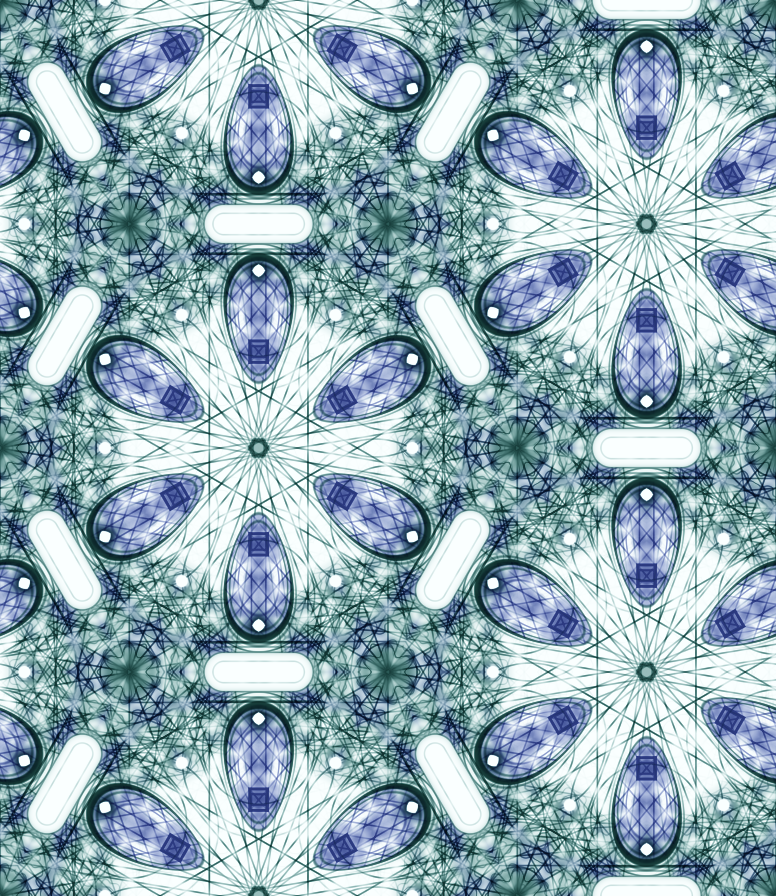
Give the GLSL for this pattern, as a WebGL 2 fragment shader.

```glsl
#version 300 es
precision highp float;
uniform vec2 u_resolution;
out vec4 outColor;

#define ROWS 2.0
#define HAIRLINE 0.0014
#define BOLD 0.0042
#define WEB_LINES 8
#define WASH 0.34
#define FRAY 1.5
#define GRAIN 36.0
#define PAPER vec3(0.98, 1.0, 1.0)
#define TEAL_ABSORB vec3(1.10, 0.66, 0.68)
#define BLUE_ABSORB vec3(0.92, 0.78, 0.36)

const float PI = 3.14159265;
const vec2 CORNER = vec2(0.5, 0.288675);
const vec2 PEARL = vec2(0.297, 0.1715);
const mat2 TURN60 = mat2(0.5, 0.866025, -0.866025, 0.5);
float pixel;

vec2 hashGradient(vec2 cell) {
    float h = fract(sin(dot(cell, vec2(127.1, 311.7))) * 43758.5);
    return vec2(cos(h * 2.0 * PI), sin(h * 2.0 * PI));
}

float gradientNoise(vec2 p) {
    vec2 i = floor(p), f = fract(p), s = f * f * f * (f * (f * 6.0 - 15.0) + 10.0);
    vec2 e = vec2(1.0, 0.0);
    return mix(mix(dot(hashGradient(i), f), dot(hashGradient(i + e), f - e), s.x),
               mix(dot(hashGradient(i + e.yx), f - e.yx), dot(hashGradient(i + 1.0), f - 1.0), s.x), s.y);
}

// Soft stroke that fades instead of vanishing below a pixel
float stroke(float d, float halfWidth) {
    float w = max(halfWidth, 0.5 * pixel);
    return halfWidth / w * (1.0 - smoothstep(w - 0.6 * pixel, w + 0.8 * pixel, abs(d)));
}

float disc(float d) { return 1.0 - smoothstep(-pixel, pixel, d); }

// Six turned and mirrored copies of one straight line
float lineRosette(vec2 p, float angle, float offset) {
    float sum = 0.0, c = cos(angle), s = sin(angle);
    for (int k = 0; k < 6; k++) {
        sum += stroke(s * p.x - c * p.y - offset, HAIRLINE);
        sum += stroke(s * p.x + c * p.y - offset, HAIRLINE);
        p = TURN60 * p;
    }
    return sum;
}

float circleRosette(vec2 p, float center, float radius) {
    float sum = 0.0;
    for (int k = 0; k < 6; k++) {
        sum += stroke(length(p - vec2(center, 0.0)) - radius, HAIRLINE);
        p = TURN60 * p;
    }
    return sum;
}

// Hexagonal cell folded to one wedge: x runs along a petal
vec2 foldCell(vec2 p) {
    vec2 period = vec2(sqrt(3.0), 1.0);
    vec2 a = mod(p + 0.5 * period, period) - 0.5 * period;
    vec2 b = mod(p, period) - 0.5 * period;
    vec2 h = dot(a, a) < dot(b, b) ? a.yx : b.yx;
    float angle = abs(mod(atan(h.y, h.x) + PI / 6.0, PI / 3.0) - PI / 6.0);
    return length(h) * vec2(cos(angle), sin(angle));
}

void main() {
    pixel = ROWS / u_resolution.y;
    vec2 q = foldCell(gl_FragCoord.xy * pixel - vec2(1.0 / sqrt(3.0), 0.0));
    vec2 star = q - CORNER;
    float starDist = length(star), starAngle = atan(star.y, star.x);
    float wash = 1.0 - smoothstep(0.2, 0.29, starDist);
    float grain = gradientNoise(q * GRAIN);
    float cloud = gradientNoise(q * 13.0 + 3.7);
    float wear = clamp(0.85 + FRAY * (0.6 * grain + gradientNoise(q * 19.0 + 8.1)), 0.15, 1.6);
    float capsule = length(vec2(q.x - 0.5, max(q.y - 0.078, 0.0))) - 0.044;

    // Chords and arcs through the open flower
    float teal = 0.8 * lineRosette(q, 0.36, 0.014) + 0.5 * lineRosette(q, 0.14, 0.012);
    teal *= 0.45 + 0.55 * smoothstep(0.02, 0.1, length(q));
    teal += 0.5 * lineRosette(q, 0.0, 0.11);
    teal += 0.4 * lineRosette(q, 0.5 * PI, 0.432);
    teal += 0.8 * circleRosette(q, 0.33, 0.125);
    teal += 0.6 * circleRosette(q, 0.3, 0.17) * smoothstep(0.12, 0.2, length(q));

    // Dense web and rays around the cell corners
    float web = 0.0;
    for (int j = 0; j < WEB_LINES; j++) {
        float n = float(j);
        web += lineRosette(q, n * 2.4 + 0.3, 0.2 + 0.3 * fract(n * 0.618));
    }
    for (int j = 0; j < 4; j++) web += stroke(starDist - 0.065 - 0.05 * float(j), HAIRLINE);
    web += 1.2 * stroke(sin(starAngle * 9.0) / 9.0 * starDist, HAIRLINE);
    web += 0.8 * stroke(grain / GRAIN, 0.0011);
    web *= 0.4 + 0.6 * smoothstep(0.0, 0.035, capsule);
    teal = (teal + 0.9 * web * (0.03 + 0.97 * wash)) * wear;
    teal += wash * max(WASH * (1.0 + 2.0 * cloud + 1.6 * grain), 0.0);

    // Six-pointed corner star
    float lobes = starDist / (1.0 + 0.25 * cos(starAngle * 6.0));
    teal += (1.0 + 1.5 * grain) * exp(-lobes * lobes / 0.0016);
    teal += 0.8 * stroke(lobes - 0.05, 0.002);
    float blueShare = 0.7 * smoothstep(-0.05, 0.3, cloud) * wash * smoothstep(0.03, 0.08, starDist);
    float blue = teal * blueShare;
    teal *= 1.0 - blueShare;

    // Petal filling with a diamond lattice, inner ovals and a clasp
    float along = q.x - 0.286;
    float egg = length(vec2(along / 0.14, q.y / (0.072 * (1.0 + 2.0 * along)))) - 1.0;
    float rim = egg * 0.08;
    float inside = disc(rim);
    vec2 lattice = abs(fract(vec2(q.x + 1.2 * q.y, q.x - 1.2 * q.y) * 21.0) - 0.5) / 33.0;
    float fill = 0.6 * (stroke(lattice.x, HAIRLINE) + stroke(lattice.y, HAIRLINE));
    fill += 0.7 * stroke(q.y - 0.016, HAIRLINE) + 0.6 * stroke(rim + 0.03, HAIRLINE);
    fill = fill * wear + max(0.22 + 0.8 * cloud + 0.8 * grain, 0.0);
    fill += 0.4 * exp(-q.y * q.y / 0.0004);
    blue += inside * (fill + 0.5 * teal);
    teal *= 1.0 - 0.7 * inside;
    vec2 clasp = abs(vec2(q.x - 0.215, q.y)) - vec2(0.024, 0.02);
    float box = max(clasp.x, clasp.y);
    blue += 1.4 * stroke(box, 0.0028) + 0.4 * disc(box) + 0.9 * stroke(abs(q.x - 0.215) - 0.012, 0.002) * disc(box);

    // Petal outlines, heavier outward, and the pale eye at the tip
    float outward = smoothstep(-0.13, 0.12, along);
    teal += (0.8 + 1.2 * outward) * stroke(rim, mix(0.0014, BOLD, outward));
    teal += 0.8 * outward * stroke(rim - 0.009, HAIRLINE) + 0.8 * stroke(rim + 0.01, HAIRLINE);
    teal += 0.25 * outward * exp(-abs(egg) * 12.0);
    vec2 tip = abs(q - vec2(0.396, 0.0));
    float eye = mix(length(tip), tip.x + tip.y, 0.4) - 0.015;
    teal += inside * 1.5 * exp(-max(eye, 0.0) / 0.01);
    float clear = max(disc(eye), disc(length(q - PEARL) - 0.014));

    // Central hexagon
    teal += 0.9 * stroke(q.x - 0.019, 0.0024) + 0.45 * disc(q.x - 0.019);

    // White capsule on each cell edge with its rails
    teal += 1.4 * stroke(q.x - 0.434, 0.0022) * (1.0 - smoothstep(0.08, 0.16, q.y));
    teal += 0.6 * stroke(capsule - 0.012, HAIRLINE);
    clear = max(clear, disc(capsule));
    teal *= 1.0 - clear;
    blue *= 1.0 - clear;
    teal += 0.6 * stroke(capsule, 0.0014) + disc(capsule) * 0.2 * exp(min(capsule, 0.0) / 0.005);
    teal += 0.16 * stroke(capsule + 0.02, HAIRLINE) * wear;

    vec3 color = PAPER * exp(-clamp(teal, 0.0, 2.4) * TEAL_ABSORB - clamp(blue, 0.0, 1.9) * BLUE_ABSORB);
    outColor = vec4(color, 1.0);
}
```
